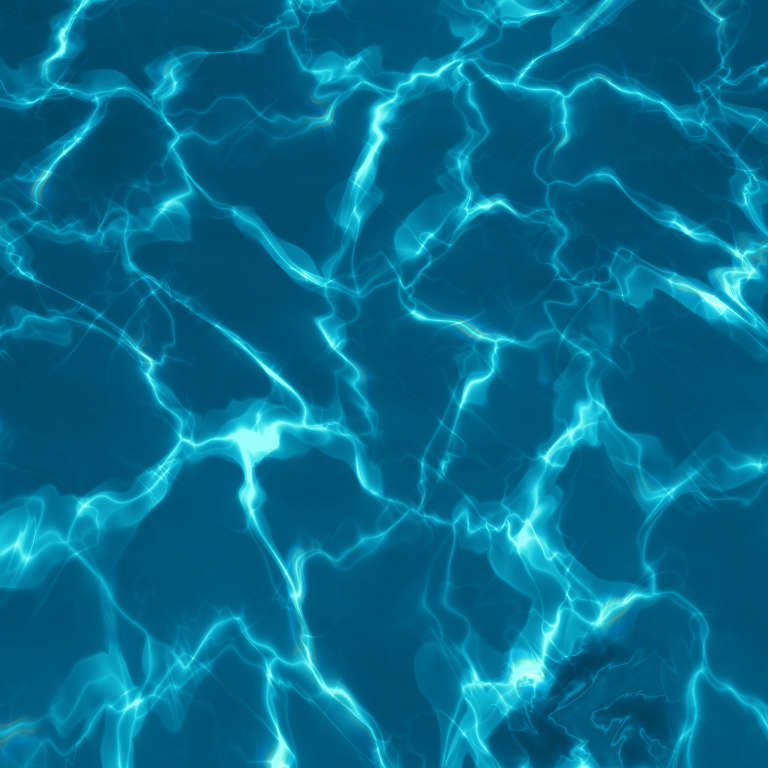
Write a WebGL 2 fragment shader that draws this texture.

```glsl
#version 300 es
precision highp float;

uniform vec2 u_resolution;
out vec4 fragColor;

vec2 hash2(vec2 cell) {
    vec3 h = fract(cell.xyx * vec3(0.1031, 0.1030, 0.0973));
    h += dot(h, h.yzx + 33.33);
    return fract((h.xx + h.yz) * h.zy);
}

// Layered sines, roughly -1 to 1
float waves(vec2 p, int layers) {
    float sum = 0.0;
    float amplitude = 0.5;
    for (int i = 0; i < layers; i++) {
        p = mat2(0.8, 0.6, -0.6, 0.8) * p * 1.6 + vec2(1.7, 4.1);
        sum += amplitude * sin(p.x + 1.3 * sin(p.y));
        amplitude *= 0.6;
    }
    return sum;
}

// Bends space with ever finer sines
vec2 ripple(vec2 p, float amount, float frequency, float phase) {
    for (int i = 0; i < 5; i++) {
        p += amount * sin(frequency * p.yx + phase + vec2(0.0, 2.1));
        p += 0.3 * amount * sin(frequency * 0.7 * (p.x + p.y) + phase);
        amount *= 0.52;
        frequency *= 2.0;
        phase += 1.9;
    }
    return p;
}

// Distance to the nearest border between cells
float edgeDistance(vec2 p, float jitter) {
    vec2 cell = floor(p);
    vec2 local = p - cell;
    vec2 nearest = vec2(0.0);
    vec2 nearestCell = vec2(0.0);
    float best = 9.0;
    for (int y = -1; y <= 1; y++) {
        for (int x = -1; x <= 1; x++) {
            vec2 offset = vec2(x, y);
            vec2 toSite = offset + 0.5 + jitter * (hash2(cell + offset) - 0.5) - local;
            float d = dot(toSite, toSite);
            if (d < best) {
                best = d;
                nearest = toSite;
                nearestCell = offset;
            }
        }
    }
    float edge = 9.0;
    for (int y = -2; y <= 2; y++) {
        for (int x = -2; x <= 2; x++) {
            vec2 offset = nearestCell + vec2(x, y);
            vec2 toSite = offset + 0.5 + jitter * (hash2(cell + offset) - 0.5) - local;
            vec2 gap = toSite - nearest;
            if (dot(gap, gap) > 0.0001) {
                edge = min(edge, dot(0.5 * (nearest + toSite), normalize(gap)));
            }
        }
    }
    return edge;
}

float strand(float d, float width) {
    return exp(-abs(d) / width);
}

// Light level 0 to 5 mapped from deep to bright water
vec3 waterColor(float light) {
    vec3 stops[6] = vec3[6](
        vec3(0.00, 0.31, 0.44), vec3(0.00, 0.39, 0.53), vec3(0.01, 0.50, 0.64),
        vec3(0.03, 0.62, 0.75), vec3(0.08, 0.75, 0.85), vec3(0.29, 0.91, 0.93));
    float level = clamp(light, 0.0, 4.999);
    int i = int(level);
    vec3 color = mix(stops[i], stops[i + 1], fract(level));
    color *= 1.0 + 0.2 * clamp(light, -0.8, 0.0);
    return color + vec3(0.3, 0.08, 0.06) * clamp(light - 5.0, 0.0, 1.0);
}

// Translucent sheet hanging on a strand, with a crisp rim
float fold(float d, float width, float shade) {
    float presence = smoothstep(0.01, 0.05, width);
    float body = smoothstep(width, width - 0.015, d);
    return presence * (body * shade + 0.9 * strand(d - width, 0.011));
}

void main() {
    vec2 uv = gl_FragCoord.xy / u_resolution;

    // Cells grow taller towards the viewer
    vec2 p = vec2(5.3 * uv.x + 0.9 * uv.y, 2.9 * uv.y + 2.0 * uv.y * uv.y) + vec2(3.0, 7.0);

    // Main net, its drifting twin and a finer net
    vec2 bent = ripple(p, 0.2, 1.9, 0.6);
    vec2 drift = 0.2 * vec2(waves(p * 1.4, 4), waves(p * 1.4 + 8.0, 4));
    float mainEdge = edgeDistance(bent, 0.95);
    float twinEdge = edgeDistance(bent + drift, 0.95);
    float fineEdge = edgeDistance(ripple(p * 2.2, 0.28, 1.8, 3.0), 1.0);

    // Uneven strength along the strands
    float mottle = waves(p * 4.0 + 3.0, 4);
    float strength = smoothstep(-0.5, 0.7, waves(p * 1.5 + 5.0, 4));
    float nearNet = strand(min(mainEdge, twinEdge), 0.13);
    float light = 0.5 * waves(p * 0.5 + 2.0, 4) - 0.05;
    light += 0.16 * waves(p * vec2(2.0, 5.0), 5);
    light += (0.5 + 0.8 * strength) * (1.0 + 0.5 * mottle) * strand(mainEdge, 0.12);
    light += (0.5 + 3.0 * strength) * strand(mainEdge, 0.012 + 0.02 * strength);
    light += (2.2 - 1.2 * strength) * strand(twinEdge, 0.018);

    // Sheets of uneven width on both nets
    float shade = 1.2 + 0.9 * mottle;
    light += fold(mainEdge, 0.03 + 0.2 * waves(p * 1.7 + 11.0, 4), shade);
    light += 0.8 * fold(twinEdge, 0.22 * waves(p * 1.9 + 31.0, 4) - 0.01, shade);

    // Fine threads and curls gather near the net
    float threadPatch = smoothstep(-0.4, 0.5, waves(p * 1.2 + 17.0, 2));
    light += 2.0 * threadPatch * (0.12 + nearNet) * strand(fineEdge, 0.03);
    float curl = waves(ripple(p * 2.4, 0.4, 1.5, 1.0), 4);
    light += 1.5 * (1.0 - 0.5 * threadPatch) * nearNet * strand(curl, 0.06);

    // Choppy swirl in one corner
    vec2 toSwirl = (uv - vec2(0.77, 0.08)) * vec2(1.0, 1.25);
    float swirl = smoothstep(0.16, 0.05, length(toSwirl) + 0.02 * waves(uv * 20.0, 3));
    float chop = waves(ripple(uv * 26.0, 0.4, 1.3, 0.0), 5);
    light += swirl * (2.4 * strand(chop, 0.1) + 1.2 * chop - 0.4);

    // Warm and blue fringes where the light splits
    vec3 color = waterColor(light);
    float split = smoothstep(0.2, 0.7, waves(p * 2.6 + 23.0, 3)) * strength;
    color += vec3(0.28, 0.06, -0.08) * split * strand(mainEdge - 0.03, 0.012);
    color += vec3(-0.03, 0.02, 0.12) * split * strand(mainEdge - 0.07, 0.014);
    fragColor = vec4(clamp(color, 0.0, 1.0), 1.0);
}
```
